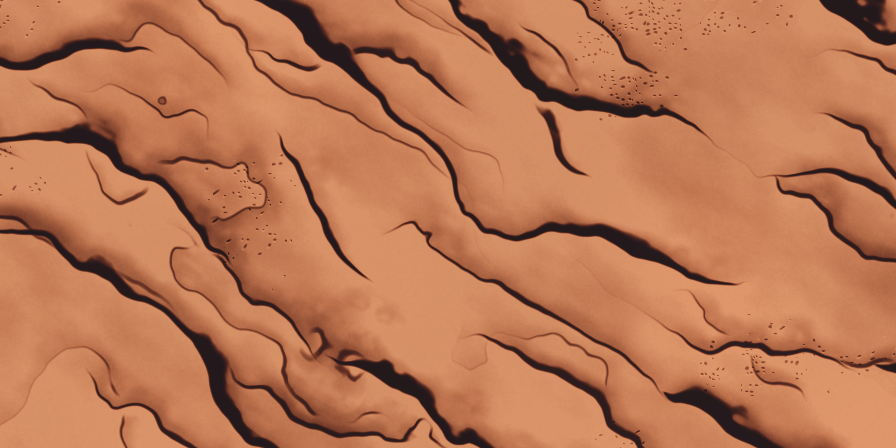
Give the GLSL for this texture, as a Shadertoy shader.

```glsl
float hash(vec2 p) {
    vec3 q = fract(p.xyx * vec3(0.1031, 0.1030, 0.0973));
    q += dot(q, q.yzx + 33.33);
    return fract((q.x + q.y) * q.z);
}

float noise(vec2 p) {
    vec2 cell = floor(p), f = fract(p);
    f = f * f * f * (f * (f * 6.0 - 15.0) + 10.0);
    float low = mix(hash(cell), hash(cell + vec2(1, 0)), f.x);
    float high = mix(hash(cell + vec2(0, 1)), hash(cell + vec2(1, 1)), f.x);
    return mix(low, high, f.y);
}

float fbm(vec2 p) {
    float sum = 0.0, amp = 0.5;
    for (int i = 0; i < 4; i++) {
        sum += amp * noise(p);
        p = mat2(1.6, 1.2, -1.2, 1.6) * p + 17.0;
        amp *= 0.45;
    }
    return sum;
}

// Dune frame: x runs along the crests, y across them
vec2 duneFrame(vec2 p) {
    return mat2(0.86, 0.51, -0.51, 0.86) * p + 20.0;
}

float crestPhase(vec2 q, float density, float bend) {
    float warp = noise(q * vec2(1.5, 2.2)) + 0.42 * noise(q * vec2(4.5, 5.0) + 7.0)
               + 0.13 * noise(q * 13.0) + 0.03 * noise(q * 34.0);
    return q.y * density + bend * warp;
}

// x: cast shadow, y: soft shade above the crest, z: lit rim below it
vec3 crest(vec2 q, float density, float bend, float width, float cover) {
    float s = crestPhase(q, density, bend), h = 0.002;
    vec2 slope = vec2(crestPhase(q + vec2(h, 0), density, bend),
                      crestPhase(q + vec2(0, h), density, bend)) - s;
    float id = floor(s + 0.5), offset = s - id;
    float d = offset / max(length(slope) / h, density * 0.35);

    float strength = smoothstep(cover, cover + 0.35, noise(vec2(q.x * 2.8, id * 7.3)));
    float swell = noise(vec2(q.x * 6.0, id * 3.7 + 40.0));
    float w = width * strength * (0.3 + 1.1 * swell * swell);
    float soft = 0.0018 + 0.6 / iResolution.y;
    float above = smoothstep(-soft, soft, d);
    float shadow = above * (1.0 - smoothstep(w * 0.75, w * 1.15 + soft, d));
    shadow *= smoothstep(0.0, 0.004, w);

    float fade = smoothstep(0.5, 0.15, abs(offset)) * strength;
    float shade = above * exp(-max(d - w, 0.0) / 0.045) * fade;
    float rim = (1.0 - above) * exp(min(d, 0.0) / 0.025) * fade;
    return vec3(shadow, shade, rim);
}

// Small pits gathered in a few patches: dark hollow with a lit lip
float pits(vec2 p) {
    float patchMask = smoothstep(0.74, 0.92, noise(p * vec2(3.6, 5.0) + 31.0));
    patchMask *= smoothstep(0.25, 0.7, noise(p * 22.0));
    vec2 g = p * 80.0 + 1.5 * noise(p * 30.0), cell = floor(g);
    vec2 centre = 0.25 + 0.5 * vec2(hash(cell + 11.0), hash(cell + 23.0));
    vec2 r = (g - cell - centre) * vec2(0.85, 1.1);
    float size = 0.1 + 0.22 * hash(cell + 37.0);
    float hollow = 1.0 - smoothstep(size * 0.4, size + 0.12, length(r));
    float lip = 1.0 - smoothstep(0.1, 0.35, length(r + vec2(0.1, 0.3)));
    return step(1.0 - 0.6 * patchMask, hash(cell + 5.0)) * (hollow - 0.25 * lip);
}

vec3 sandRamp(float tone) {
    vec3 ramp[6] = vec3[6](
        vec3(0.14, 0.10, 0.11), vec3(0.25, 0.13, 0.12), vec3(0.43, 0.21, 0.15),
        vec3(0.60, 0.33, 0.22), vec3(0.76, 0.46, 0.31), vec3(0.86, 0.58, 0.41));
    vec3 color = ramp[0];
    for (int i = 1; i < 6; i++)
        color = mix(color, ramp[i], clamp(tone - float(i - 1), 0.0, 1.0));
    return color;
}

void mainImage(out vec4 fragColor, in vec2 fragCoord) {
    vec2 p = fragCoord / iResolution.y;
    vec2 q = duneFrame(p);

    // Rolling relief lit from the lower left
    vec2 light = vec2(0.05, 0.09);
    vec2 broad = q * vec2(2.4, 4.2), fine = q * vec2(8.0, 13.0);
    float relief = fbm(broad + light * 3.0) - fbm(broad - light * 3.0);
    float detail = fbm(fine + light * 2.5) - fbm(fine - light * 2.5);
    float tone = 4.78 + 2.3 * relief + 0.75 * detail;

    // Large crests, thinner broken ones, and faint wrinkles between them
    vec3 large = crest(q, 3.6, 1.1, 0.042, 0.24);
    vec3 small = crest(q + vec2(9.0, 4.3), 5.0, 1.9, 0.014, 0.4);
    vec3 wrinkle = crest(q + vec2(3.0, 14.6), 6.0, 3.0, 0.008, 0.5);
    float open = 1.0 - smoothstep(0.1, 0.7, large.y + large.z);
    small *= open;
    wrinkle *= open * (1.0 - smoothstep(0.1, 0.6, small.y + small.z));
    tone -= 2.3 * large.y + 1.7 * small.y + 1.2 * wrinkle.y;
    tone += 0.35 * large.z + 0.3 * small.z + 0.2 * wrinkle.z;
    tone -= 2.2 * pits(p);

    // Sand grain
    tone = min(tone, 5.0) + 0.16 * (noise(p * 210.0) - 0.5);
    tone *= (1.0 - large.x) * (1.0 - 0.9 * small.x) * (1.0 - 0.65 * wrinkle.x);

    vec3 color = sandRamp(tone) * (0.96 + 0.06 * noise(p * 2.5 + 3.0));
    fragColor = vec4(color, 1.0);
}
```
